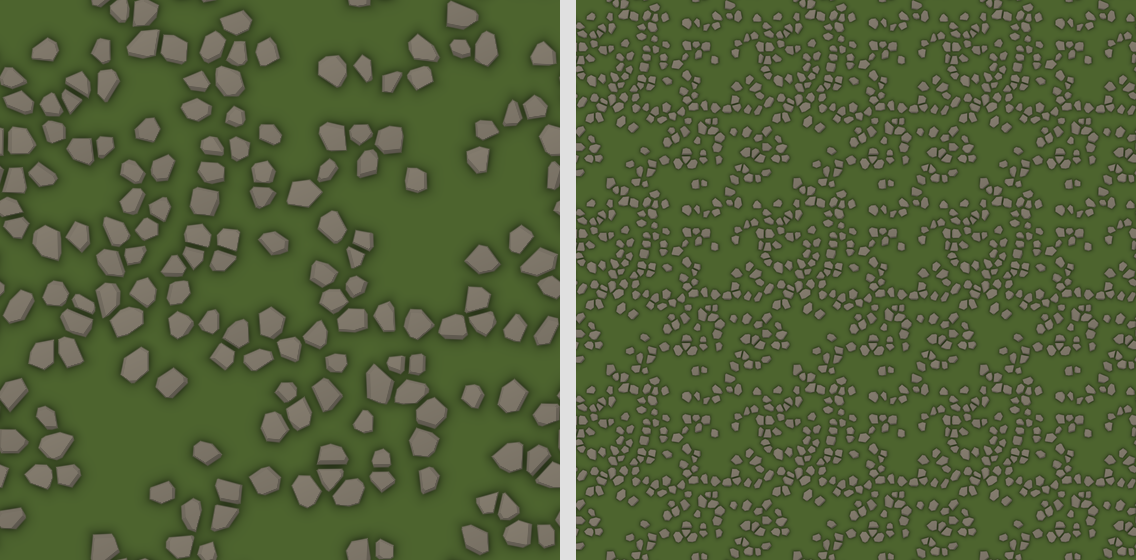
Left: one tile. Right: repeated 3 by 3.
Reproduce this texture procedurally as a WebGL 2 fragment shader.

```glsl
#version 300 es
precision highp float;

uniform vec2 u_resolution;
out vec4 fragColor;

#define GRID 18.0
#define JITTER 0.72
#define SIDES 7
#define RADIUS_MIN 0.33
#define RADIUS_MAX 0.51
#define MAX_STRETCH 1.32
#define HALF_GAP 0.07
#define SHADOW_DEPTH 0.5
#define SHADOW_WIDTH 0.125
#define GRASS vec3(0.302, 0.392, 0.182)
#define STONE vec3(0.494, 0.464, 0.412)

const float TAU = 6.2831853;
const float ROUNDING = 12.0;

struct Rock {
    float edge;     // signed distance to the outline
    float softSum;  // sum of exponentials for a rounded outline
    float rise;     // positive on a bevel, 1 at the outline
    float shade;    // brightness of the steepest bevel
};

float hash(vec2 cell, float salt) {
    return fract(sin(dot(cell, vec2(127.1, 311.7)) + salt * 74.7) * 43758.5453);
}

// Stones gather in blocks of two by two cells
bool hasStone(vec2 cell) {
    vec2 id = mod(cell, GRID);
    float chance = mix(0.25, 0.75, hash(floor(id * 0.5), 9.3));
    return hash(id, 1.0) < chance;
}

vec2 stoneCentre(vec2 cell) {
    vec2 id = mod(cell, GRID);
    return cell + 0.5 + JITTER * (vec2(hash(id, 2.0), hash(id, 3.0)) - 0.5);
}

// Trim the rock by a half plane and bevel the new side
void trim(inout Rock rock, vec2 local, vec2 normal, float offset, float random) {
    float d = dot(local, normal) - offset;
    float rise = 1.0 + d / mix(0.03, 0.16, random * random);
    rock.edge = max(rock.edge, d);
    rock.softSum += exp(ROUNDING * min(d, 2.0));
    if (rise > rock.rise) {
        float facing = 0.5 + 0.5 * dot(normal, vec2(-0.4, 0.9));
        rock.rise = rise;
        rock.shade = mix(0.76, 0.98, facing);
    }
}

Rock makeRock(vec2 cell, vec2 centre, vec2 local) {
    vec2 id = mod(cell, GRID);
    Rock rock = Rock(-1.0, 0.0, -10.0, 1.0);
    float radius = mix(RADIUS_MIN, RADIUS_MAX, hash(id, 4.0));
    float stretch = mix(1.0, MAX_STRETCH, hash(id, 5.0));
    float turn = TAU * hash(id, 6.0);

    // Irregular sides around an ellipse
    for (int i = 0; i < SIDES; i++) {
        float salt = 10.0 + float(i);
        float angle = TAU * (float(i) + 0.75 * hash(id, salt)) / float(SIDES);
        vec2 support = radius * vec2(stretch * cos(angle), sin(angle) / stretch);
        float offset = length(support) * mix(0.75, 1.15, hash(id, salt + 20.0));
        vec2 normal = vec2(cos(angle + turn), sin(angle + turn));
        trim(rock, local, normal, offset, hash(id, salt + 40.0));
    }

    // Flat sides facing the neighbouring stones
    for (int y = -1; y <= 1; y++) {
        for (int x = -1; x <= 1; x++) {
            vec2 other = cell + vec2(x, y);
            if ((x == 0 && y == 0) || !hasStone(other)) continue;
            vec2 toOther = stoneCentre(other) - centre;
            float gapStart = 0.5 * length(toOther) - HALF_GAP;
            trim(rock, local, normalize(toOther), gapStart, hash(id, 70.0 + float(x + 3 * y)));
        }
    }
    return rock;
}

void main() {
    vec2 p = gl_FragCoord.xy / u_resolution * GRID;
    float pixel = GRID / u_resolution.y;
    vec2 home = floor(p);
    vec3 stoneColour = STONE;
    float stoneCover = 0.0;
    float light = 1.0;

    for (int y = -1; y <= 1; y++) {
        for (int x = -1; x <= 1; x++) {
            vec2 cell = home + vec2(x, y);
            if (!hasStone(cell)) continue;
            vec2 centre = stoneCentre(cell);
            vec2 local = p - centre;
            float reach = length(local);
            if (reach > 1.14) continue;
            Rock rock = makeRock(cell, centre, local);

            // Soft contact shadow
            float away = max(log(rock.softSum) / ROUNDING, 0.0);
            float fade = 1.0 - smoothstep(0.85, 1.14, reach);
            light *= 1.0 - SHADOW_DEPTH * fade * exp(-away / SHADOW_WIDTH);

            // Flat top with bevelled sides
            float cover = 1.0 - smoothstep(-pixel, pixel, rock.edge);
            if (cover > stoneCover) {
                float tone = mix(0.97, 1.03, hash(mod(cell, GRID), 7.0));
                float tilt = 1.0 + 0.05 * dot(local, vec2(-0.4, 0.9));
                float bevel = mix(1.0, rock.shade, smoothstep(0.0, 0.25, rock.rise));
                stoneColour = STONE * tone * tilt * bevel;
                stoneCover = cover;
            }
        }
    }

    vec3 ground = GRASS * max(light, 0.4);
    fragColor = vec4(mix(ground, stoneColour, stoneCover), 1.0);
}
```
